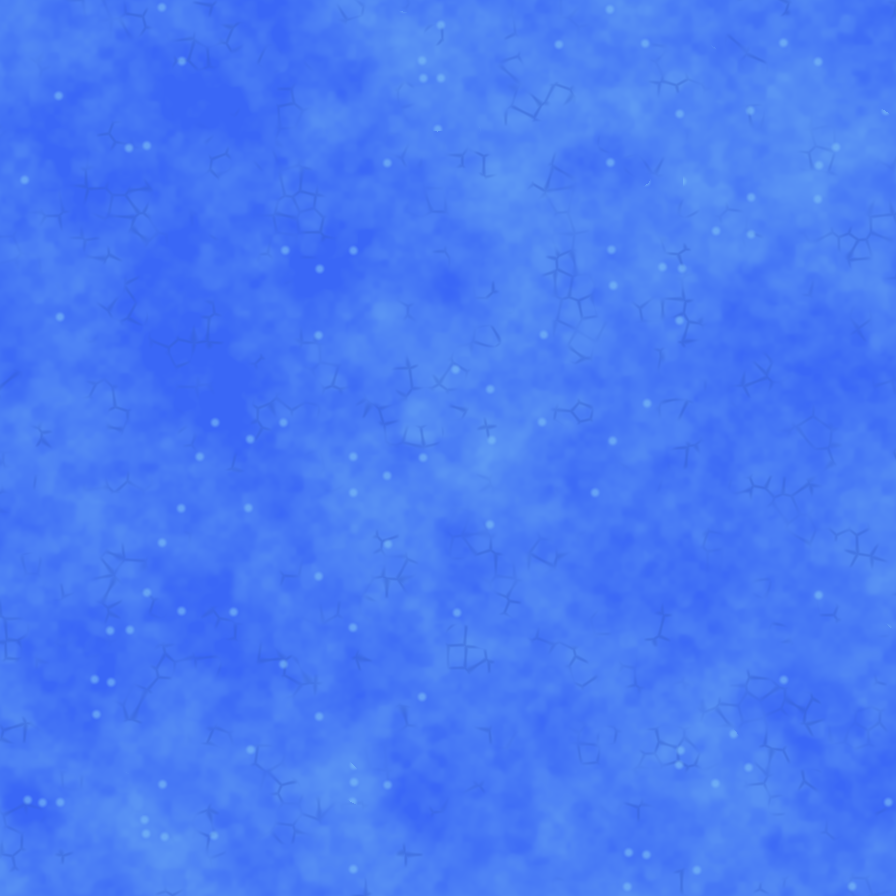
Reproduce this texture procedurally as a WebGL 1 fragment shader.

```glsl
precision highp float;

// Mottled blue pigment: soft cellular blotches at several scales, with slanted
// streaks stronger to the left, small squarish grain, and sparse dark cracks
// and pale flecks on top. A single tone value drives a narrow blue ramp.

uniform vec2 u_resolution;

const vec3 MID_BLUE = vec3(0.288, 0.488, 0.960);
const vec3 TONE_STEP = vec3(0.72, 1.0, -0.04);   // colour change per unit of tone
const vec3 CRACK_BLUE = vec3(0.20, 0.37, 0.80);
const vec3 FLECK_BLUE = vec3(0.48, 0.74, 0.97);

const float TONE_MIN = -0.085;
const float TONE_MAX = 0.14;

// Cells across the canvas, and tone strength, of each layer.
const float CLOUD_CELLS = 4.5;
const float BLOTCH_CELLS = 12.0;
const float PATCH_CELLS = 27.0;
const float GRAIN_CELLS = 62.0;
const float FINE_CELLS = 118.0;
const float CLOUD_TONE = 0.044;
const float STREAK_TONE = 0.036;
const float BLOTCH_TONE = 0.040;
const float PATCH_TONE = 0.034;
const float GRAIN_TONE = 0.030;
const float FINE_TONE = 0.018;

const vec2 STREAK_DIR = vec2(0.53, -0.85);
const vec2 STREAK_CELLS = vec2(4.0, 13.0);       // along and across the streaks
const float CRACK_CELLS = 42.0;
const float CRACK_AMOUNT = 0.42;
const float FLECK_CELLS = 52.0;
const float FLECK_AMOUNT = 0.6;

float hash(vec2 p) {
  return fract(sin(dot(p, vec2(127.1, 311.7))) * 43758.5453);
}

vec2 cellPoint(vec2 cell) {
  return 0.5 + 0.75 * (vec2(hash(cell + 17.3), hash(cell + 41.9)) - 0.5);
}

// Blended cell values in -1..1; higher hardness gives crisper cells.
float cellular(vec2 p, float hardness) {
  vec2 base = floor(p);
  float total = 0.0;
  float weights = 0.0;
  for (int y = -1; y <= 1; y++) {
    for (int x = -1; x <= 1; x++) {
      vec2 cell = base + vec2(float(x), float(y));
      vec2 d = cell + cellPoint(cell) - p;
      d *= d;
      float weight = exp(-hardness * length(d));   // squarish distance
      total += weight * (2.0 * hash(cell) - 1.0);
      weights += weight;
    }
  }
  return total / weights;
}

// Gap between the two nearest cell points: zero on cell borders.
float borderGap(vec2 p) {
  vec2 base = floor(p);
  float nearest = 8.0;
  float second = 8.0;
  for (int y = -1; y <= 1; y++) {
    for (int x = -1; x <= 1; x++) {
      vec2 cell = base + vec2(float(x), float(y));
      float d = length(cell + cellPoint(cell) - p);
      second = min(second, max(nearest, d));
      nearest = min(nearest, d);
    }
  }
  return second - nearest;
}

float fleck(vec2 p, float tone) {
  vec2 cell = floor(p);
  float d = length(p - cell - mix(vec2(0.35), vec2(0.65), cellPoint(cell)));
  float chance = 0.015 + 0.12 * smoothstep(0.0, 0.09, tone);
  float present = step(hash(cell + 73.0), chance);
  return present * (1.0 - smoothstep(0.08, 0.36, d));
}

void main() {
  vec2 uv = gl_FragCoord.xy / u_resolution.y;

  // Layered sines bend the larger shapes.
  vec2 bent = uv + 0.018 * sin(uv.yx * vec2(13.0, 11.0) + vec2(0.7, 2.1))
                 + 0.007 * sin(uv.yx * vec2(37.0, 41.0) + vec2(1.9, 0.4));

  // Broad clouds and slanted streaks.
  vec2 across = vec2(-STREAK_DIR.y, STREAK_DIR.x);
  vec2 slanted = vec2(dot(bent, STREAK_DIR), dot(bent, across)) * STREAK_CELLS;
  float tone = CLOUD_TONE * cellular(bent * CLOUD_CELLS + 3.0, 4.0);
  tone += STREAK_TONE * mix(1.4, 0.6, uv.x) * cellular(slanted + 29.0, 4.0);
  tone += BLOTCH_TONE * cellular(bent * BLOTCH_CELLS + 11.0, 4.5);
  float broadTone = tone;

  // Small patches and grain.
  tone += PATCH_TONE * cellular(uv * PATCH_CELLS + 53.0, 6.0);
  tone += GRAIN_TONE * cellular(uv * GRAIN_CELLS + 7.0, 6.0);
  tone += FINE_TONE * cellular(uv * FINE_CELLS + 19.0, 4.0);
  vec3 color = MID_BLUE + TONE_STEP * clamp(tone, TONE_MIN, TONE_MAX);

  // Broken dark cracks along some cell borders, then pale flecks.
  float crack = 1.0 - smoothstep(0.0, 0.24, borderGap(uv * CRACK_CELLS));
  crack *= smoothstep(0.3, 0.85, cellular(uv * 36.0 + 91.0, 5.0));
  color = mix(color, CRACK_BLUE, CRACK_AMOUNT * crack);
  color = mix(color, FLECK_BLUE, FLECK_AMOUNT * fleck(uv * FLECK_CELLS, broadTone));

  gl_FragColor = vec4(color, 1.0);
}
```
